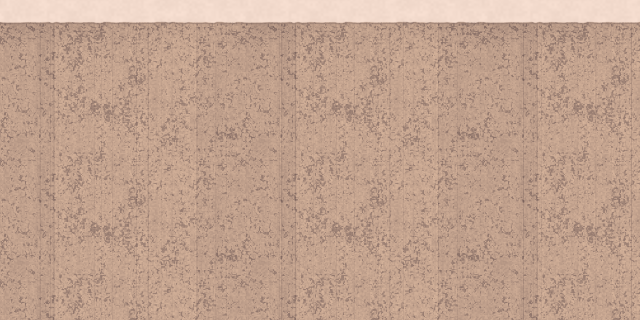
Give the GLSL for this texture, as a Shadertoy shader.

```glsl
// Board-marked tan concrete wall under a pale, smooth coping strip.
// A wrapping tile of ribs, joints, streaks and pitted patches repeats across
// and down; lengths are in canvas heights, tile coordinates run 0 to 1.

const vec2  TILE_SIZE    = vec2(0.755, 0.380);
const float WALL_TOP     = 0.930;
const float RIB_COUNT    = 22.0;
const float RIB_WIDTH    = 0.0020;
const float JOINT_WIDTH  = 0.0034;
const float RIB_DEPTH    = 0.36;
const float JOINT_DEPTH  = 0.36;
const float PIT_DEPTH    = 0.62;
const float BASE_TONE    = 0.79;
const float SOIL_HEIGHT  = 0.045;
const vec3  COPING_COLOR = vec3(0.95, 0.855, 0.80);
const vec3  LIGHT_COLOR  = vec3(0.83, 0.695, 0.60);
const vec3  DARK_COLOR   = vec3(0.54, 0.440, 0.405);
const vec3  EDGE_COLOR   = vec3(0.58, 0.475, 0.43);

// Boards: joint positions across the tile and the tone between them.
const float JOINTS[4]     = float[4](0.166, 0.224, 0.614, 0.815);
const float BOARD_TONE[5] = float[5](-0.03, -0.07, 0.04, 0.05, -0.03);

// Worn patches: centre (across, down) and radius, in tile units.
const vec4 PATCHES[6] = vec4[6](
    vec4(0.71, 0.88, 0.06, 0.15), vec4(0.97, 0.91, 0.10, 0.05),
    vec4(0.43, 0.74, 0.10, 0.09), vec4(0.31, 0.50, 0.04, 0.34),
    vec4(0.56, 0.50, 0.04, 0.30), vec4(0.36, 0.12, 0.09, 0.07));

float hash(vec2 cell, float seed) {
    uvec3 q = uvec3(ivec3(vec3(cell, seed))) * uvec3(1597u, 3571u, 7919u);
    uint h = (q.x ^ (q.y << 8) ^ (q.z << 16)) * 747796u + 2891u;
    h = ((h >> 15) ^ h) * 277803u;
    h = ((h >> 13) ^ h) * 668265u;
    return float((h ^ (h >> 16)) & 65535u) / 65535.0;
}

// Value noise that wraps once per tile.
float tileNoise(vec2 t, vec2 cells, float seed) {
    vec2 g = t * cells;
    vec2 i = floor(g);
    vec2 f = g - i;
    f = f * f * (3.0 - 2.0 * f);
    vec2 a = floor(mod(i + 0.5, cells));
    vec2 b = floor(mod(i + 1.5, cells));
    return mix(mix(hash(a, seed), hash(vec2(b.x, a.y), seed), f.x),
               mix(hash(vec2(a.x, b.y), seed), hash(b, seed), f.x), f.y);
}

// Shortest signed offset on a wrapping axis.
vec2 wrapOffset(vec2 d) { return d - floor(d + 0.5); }

float stroke(float dist, float width, float pixel) {
    return clamp((0.5 * width - abs(dist)) / pixel + 0.5, 0.0, 1.0)
         * min(1.0, width / pixel);
}

// Jittered ribs of uneven strength: dark groove with a lit flank.
float ribRelief(vec2 t, float pixel) {
    float relief = 0.0;
    float cell = floor(t.x * RIB_COUNT);
    for (float k = -1.0; k <= 1.0; k++) {
        float id = floor(mod(cell + k + 0.5, RIB_COUNT));
        float centre = (cell + k + 0.25 + 0.5 * hash(vec2(id, 3.0), 11.0)) / RIB_COUNT;
        float dist = (t.x - centre) * TILE_SIZE.x;
        float strength = 0.25 + 0.75 * hash(vec2(id, 7.0), 12.0);
        relief -= strength * stroke(dist, RIB_WIDTH, pixel);
        relief += 0.3 * strength * stroke(dist - 2.0 * RIB_WIDTH, RIB_WIDTH, pixel);
    }
    return relief;
}

float wallTone(vec2 t, float down, float pixel) {
    float u = fract(t.x);
    float fine   = tileNoise(t, vec2(190.0, 96.0), 1.0);
    float grain  = tileNoise(t, vec2(92.0, 52.0), 2.0);
    float streak = tileNoise(t, vec2(110.0, 4.0), 3.0);
    float cloud  = tileNoise(t, vec2(11.0, 6.0), 4.0);
    float broken = tileNoise(t, vec2(40.0, 22.0), 5.0);

    // Boards and the joints between them
    int board = 0;
    float joint = 0.0;
    for (int k = 0; k < 4; k++) {
        if (u > JOINTS[k]) board++;
        float dist = wrapOffset(vec2(u - JOINTS[k], 0.0)).x * TILE_SIZE.x;
        joint = max(joint, stroke(dist, JOINT_WIDTH, pixel));
    }

    // Wear gathers in patches, and as soil under the coping
    float wear = 0.0;
    for (int k = 0; k < 6; k++) {
        vec2 d = wrapOffset(t - PATCHES[k].xy) / PATCHES[k].zw;
        wear += exp(-dot(d, d));
    }
    float soil = exp(-down / SOIL_HEIGHT) * tileNoise(t * 0.5, vec2(7.0, 3.0), 6.0);
    wear = min(wear, 1.0) + 0.8 * soil;

    float pitField = 0.45 * fine + 0.35 * grain + 0.20 * broken
                   + 0.16 * wear + 0.22 * (streak - 0.5) + 0.16 * (cloud - 0.5);
    float pits = smoothstep(0.54, 0.86, pitField);

    float tone = BASE_TONE + BOARD_TONE[board];
    tone += 0.28 * (tileNoise(t, vec2(180.0, 90.0), 7.0) - 0.5);
    tone += 0.16 * (streak - 0.5) + 0.12 * (cloud - 0.5) - 0.20 * soil;
    tone += RIB_DEPTH * ribRelief(t, pixel) * (0.4 + 0.8 * broken);
    tone -= JOINT_DEPTH * joint * (0.5 + 0.6 * grain);
    return tone - PIT_DEPTH * pits;
}

void mainImage(out vec4 fragColor, in vec2 fragCoord) {
    float pixel = 1.0 / iResolution.y;
    vec2 p = fragCoord * pixel;
    float down = WALL_TOP - p.y;
    vec2 t = vec2(p.x, down) / TILE_SIZE;

    float tone = wallTone(t, max(down, 0.0), pixel);
    vec3 wall = mix(DARK_COLOR, LIGHT_COLOR, clamp(tone, -0.25, 1.12));

    // Coping with faint mottling and a slightly chipped lower edge
    float mottle = tileNoise(t, vec2(24.0, 14.0), 8.0) + tileNoise(t, vec2(90.0, 48.0), 9.0);
    vec3 coping = COPING_COLOR + 0.025 * (mottle - 1.0);
    float edge = down + 0.003 * (tileNoise(vec2(t.x, 0.0), vec2(60.0, 1.0), 10.0) - 0.5);
    vec3 color = mix(coping, wall, smoothstep(-pixel, pixel, edge));
    color = mix(color, EDGE_COLOR, 0.6 * stroke(edge - 0.003, 0.004, pixel));
    fragColor = vec4(color, 1.0);
}
```
